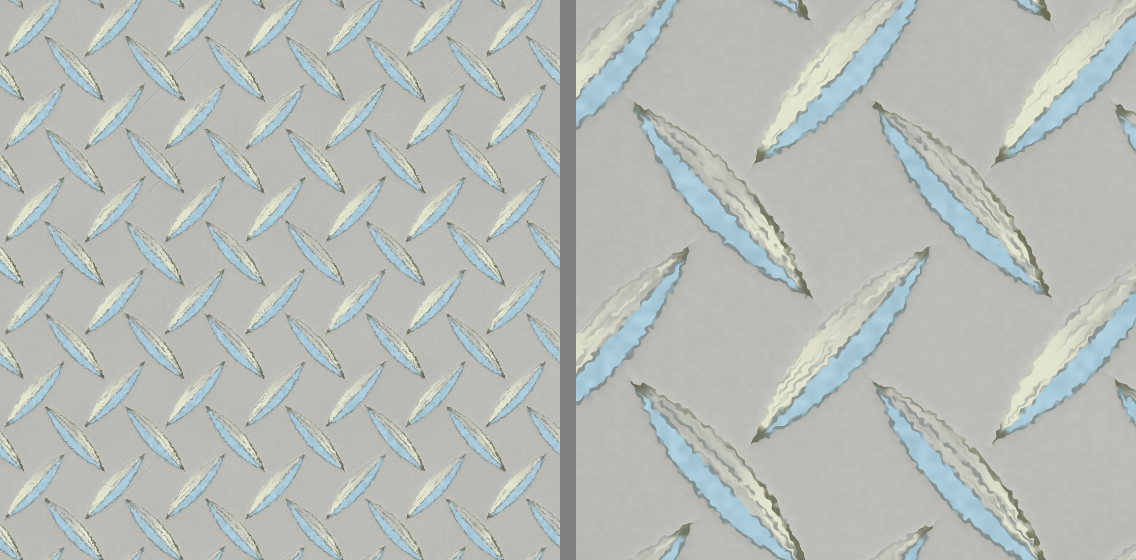
Left, the full canvas; right, a detail of the centre.
Give the GLSL for this texture, as a WebGL 1 fragment shader.

```glsl
precision highp float;
// Steel tread plate: leaning lens-shaped studs, alternating left and right.
// Each stud is a parabolic lens with a blue shaded flank, a cream glint and
// broken dark outlines; noise roughens the edges and varies every stud.
uniform vec2 u_resolution;

float hash(vec2 p) {
  return fract(sin(dot(p, vec2(127.1, 311.7))) * 43758.5453);
}

float noise(vec2 p) {
  vec2 i = floor(p), f = fract(p);
  f = f * f * (3.0 - 2.0 * f);
  return mix(mix(hash(i), hash(i + vec2(1.0, 0.0)), f.x),
             mix(hash(i + vec2(0.0, 1.0)), hash(i + vec2(1.0, 1.0)), f.x), f.y);
}

// Soft stroke of half width w around x = 0
float stroke(float x, float w, float px) {
  return 1.0 - smoothstep(w - px, w + px, abs(x));
}

// Paints one lattice of studs; lean is 1 for falling, -1 for rising studs
vec3 addStuds(vec3 col, vec2 q, vec2 centre, float lean, float px) {
  vec2 cell = vec2(1.0, 1.153);
  vec2 id = floor((q - centre) / cell + 0.5);
  vec2 d = q - centre - id * cell;
  d.x *= lean;
  float falling = step(0.0, lean);
  float vary = hash(id + lean * 17.3);

  // Rough stud coordinates: u along (-1 to 1), y across, h half width
  d += 0.022 * (vec2(noise(q * 48.0), noise(q * 48.0 + 31.7)) - 0.5);
  float u = dot(d, vec2(0.673, 0.74)) / 0.52;
  float y = dot(d, vec2(-0.74, 0.673));
  float h = 0.106 * (1.0 - u * u) + 0.014;
  float inside = smoothstep(-px, px, h - abs(y));
  float broken = smoothstep(0.15, 0.6, noise(q * 34.0 + vary * 9.0));
  float streak = noise(vec2(u * 5.0, y * 75.0) + id * 7.1);

  // Pale rim above and faint shadow below
  float rim = exp(-max(abs(y) - h, 0.0) / 0.016);
  col += rim * (y < 0.0 ? 0.045 : -0.04);

  // Grey crown, with a cream glint growing towards the lower end
  vec3 cream = vec3(0.89, 0.90, 0.81);
  vec3 olive = vec3(0.41, 0.42, 0.33);
  vec3 steel = vec3(0.50, 0.53, 0.52);
  vec3 stud = mix(vec3(0.69, 0.70, 0.67), vec3(0.80, 0.80, 0.76), streak);
  float glint = smoothstep(-0.75 + 0.45 * falling, 0.35, u + 0.3 * (vary - 0.5));
  glint *= smoothstep(0.1, 0.55, streak + 0.2 * vary);
  glint *= stroke(y + 0.5 * h, mix(0.5, 0.36, falling) * max(h, 0.0), px);
  stud = mix(stud, cream, glint);

  // Blue flank, lightly mottled
  vec3 blue = vec3(0.66, 0.79, 0.85) + 0.07 * (noise(q * 26.0) - 0.5);
  stud = mix(stud, blue, smoothstep(-px, px, y - 0.06 * h));

  // Ridge line, crown crease and outlines
  stud = mix(stud, steel, 0.8 * broken * stroke(y - 0.06 * h, 0.007, px));
  stud = mix(stud, mix(cream, steel, falling),
             0.7 * broken * stroke(y + 0.42 * h, 0.007, px));
  stud = mix(stud, steel, (0.4 + 0.5 * broken) * stroke(y - h, 0.014, px));
  float topEdge = stroke(y + h, 0.012 + 0.012 * falling * smoothstep(-0.2, 0.7, u), px);
  float topDark = mix(0.3, 0.5 + 0.4 * smoothstep(-0.3, 0.5, u), falling);
  stud = mix(stud, mix(steel, olive, falling), topDark * topEdge * (0.4 + 0.6 * broken));

  // Dark tips, heaviest at the lower end
  float tip = smoothstep(0.87, 0.96, abs(u) + 0.03 * (vary - 0.5));
  tip *= 1.0 - 0.55 * smoothstep(0.0, 0.02, y);
  stud = mix(stud, olive, tip * (u > 0.0 ? 0.9 : 0.7));
  return mix(col, stud, inside);
}

void main() {
  vec2 p = gl_FragCoord.xy / u_resolution;
  p.y = 1.0 - p.y;
  vec2 q = p * 6.98;
  float px = 0.7 * 6.98 / min(u_resolution.x, u_resolution.y);

  // Smooth plate with slow tone drift and fine grain
  vec3 col = vec3(0.735, 0.733, 0.71);
  col += 0.016 * (noise(q * 1.7) - 0.5) + 0.018 * (noise(q * 42.0) - 0.5);

  // Faint rising scratches
  for (int i = 0; i < 6; i++) {
    float k = float(i);
    float across = (q.x + q.y - (3.1 + 1.15 * k)) * 0.707;
    float along = q.x - q.y - (i == 3 ? 5.2 : 0.9 - 1.3 * k);
    float span = 1.0 - smoothstep(0.5, 1.3, abs(along));
    float wear = span * smoothstep(0.2, 0.6, noise(q * 9.0 + k));
    col -= 0.07 * wear * stroke(across, 0.005, px);
    col += 0.04 * wear * stroke(across - 0.013, 0.005, px);
  }

  col = addStuds(col, q, vec2(0.932, 0.855), 1.0, px);
  col = addStuds(col, q, vec2(0.432, 0.302), -1.0, px);
  gl_FragColor = vec4(clamp(col, 0.0, 1.0), 1.0);
}
```
